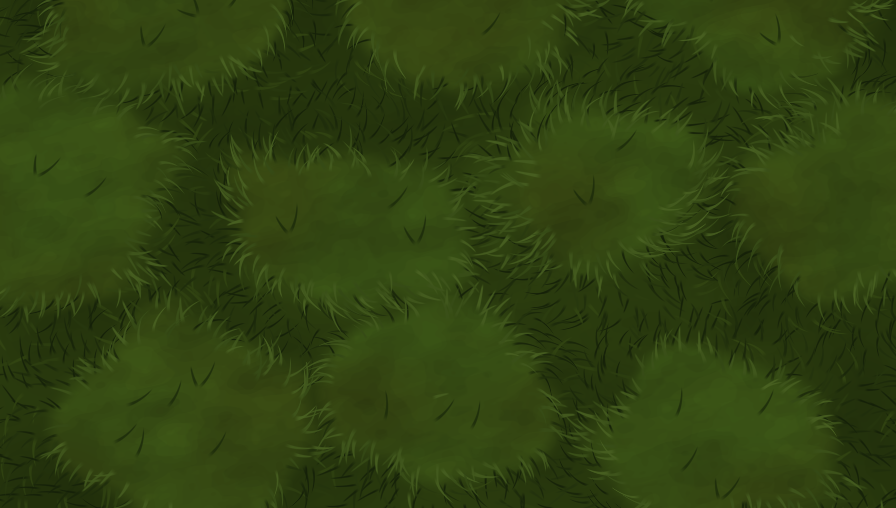
This texture is drawn by a Shadertoy shader. Its source:

```glsl
// Dark green grass mounds fringed with curved blades, seen from above.

float hash(vec2 p) {
    return fract(sin(dot(p, vec2(127.1, 311.7))) * 43758.5);
}

vec2 hash2(vec2 p) {
    return vec2(hash(p), hash(p + 37.3));
}

float noise(vec2 p) {
    vec2 i = floor(p), f = fract(p);
    f = f * f * (3.0 - 2.0 * f);
    return mix(mix(hash(i), hash(i + vec2(1, 0)), f.x),
               mix(hash(i + vec2(0, 1)), hash(i + vec2(1, 1)), f.x), f.y);
}

// Nearest mound: x is the signed distance to its rim, yz points outward.
vec3 mound(vec2 p) {
    vec2 size = vec2(0.56, 0.42);
    float row = floor(p.y / size.y + 0.35);
    vec3 best = vec3(9.0, 0.0, 1.0);
    for (int j = -1; j <= 1; j++) {
        float y = row + float(j);
        float shift = 0.5 * mod(y, 2.0) + 0.1;
        float column = floor(p.x / size.x - shift);
        for (int i = -1; i <= 1; i++) {
            vec2 cell = vec2(column + float(i), y);
            vec2 center = cell + vec2(shift + 0.5, 0.15) + 0.28 * (hash2(cell) - 0.5);
            vec2 away = (p - center * size) * vec2(0.82, 1.08);
            float d = length(away) - mix(0.18, 0.235, hash(cell + 9.1));
            if (d < best.x) best = vec3(d, normalize(away + 1e-4));
        }
    }
    best.x += 0.11 * (noise(p * 7.0) - 0.5) + 0.02 * (noise(p * 23.0) - 0.5);
    return best;
}

// Coverage of a tapered blade that curves sideways from its root.
float blade(vec2 p, vec2 root, vec2 dir, float len, float bend, float width) {
    vec2 q = p - root;
    float t = dot(q, dir) / len;
    float side = dot(q, vec2(-dir.y, dir.x)) - bend * t * t * len;
    float soft = max(0.0015, 0.8 / iResolution.y);
    float body = 1.0 - smoothstep(-soft, soft, abs(side) - width * (1.0 - 0.7 * t));
    return body * smoothstep(0.0, 0.3, t) * (1.0 - smoothstep(0.8, 1.0, t));
}

// One scattered layer of blades: dark in the hollows, pale along the rims.
vec3 fringe(vec3 col, vec2 p, float seed, bool pale) {
    float size = 0.040;
    vec2 home = floor(p / size + seed * 0.37);
    for (int k = 0; k < 9; k++) {
        vec2 cell = home + vec2(k % 3, k / 3) - 1.0;
        vec2 id = cell + seed * 17.0;
        vec2 mid = (cell + hash2(id) - seed * 0.37) * size;
        if (length(p - mid) > 0.045) continue;
        vec3 m = mound(mid);
        float r = hash(id + 5.7);
        float keep = pale ? smoothstep(-0.045, -0.02, m.x) * (1.0 - smoothstep(0.0, 0.025, m.x))
                          : smoothstep(-0.025, 0.01, m.x);
        if (hash(id + 2.9) > keep) continue;
        float angle = atan(m.z, m.y) + (r - 0.5) * (pale ? 0.8 : 1.6);
        vec2 dir = vec2(cos(angle), sin(angle));
        float len = mix(0.034, 0.062, hash(id + 8.3));
        float bend = 1.9 * (noise(mid * 6.0 + 3.0) - 0.5) + 0.5 * (r - 0.5);
        float width = pale ? mix(0.0026, 0.0046, r) : mix(0.0022, 0.0040, r);
        float cover = blade(p, mid - dir * len * 0.5, dir, len, bend, width);
        vec3 tint = pale ? mix(vec3(0.20, 0.28, 0.08), vec3(0.29, 0.385, 0.135), hash(id + 4.4))
                         : mix(vec3(0.075, 0.12, 0.03), vec3(0.20, 0.275, 0.07), r * r);
        col = mix(col, tint, cover * 0.9);
    }
    return col;
}

// Sparse dark sprigs of one or two blades on the mound tops.
vec3 sprigs(vec3 col, vec2 p) {
    vec2 home = floor(p / 0.10);
    for (int k = 0; k < 9; k++) {
        vec2 cell = home + vec2(k % 3, k / 3) - 1.0;
        vec2 root = (cell + hash2(cell + 61.0)) * 0.10;
        float r = hash(cell + 71.0);
        if (r > 0.4 || length(p - root) > 0.08 || mound(root).x > -0.07) continue;
        float lean = 0.8 + 1.5 * hash(cell + 83.0);
        float cover = blade(p, root, vec2(cos(lean - 0.6), sin(lean - 0.6)), 0.062, 0.35, 0.0034);
        if (r < 0.2)
            cover = max(cover, blade(p, root, vec2(cos(lean + 0.8), sin(lean + 0.8)), 0.046, -0.2, 0.0036));
        col = mix(col, vec3(0.11, 0.17, 0.04), cover * 0.85);
    }
    return col;
}

// Flat patches with crisp borders, like overlapping brush dabs.
float dabs(vec2 p) {
    float n = 4.0 * noise(p) + 1.2 * noise(p * 3.1);
    return (floor(n) + smoothstep(0.8, 1.0, fract(n))) / 5.0;
}

void mainImage(out vec4 fragColor, in vec2 fragCoord) {
    vec2 p = fragCoord / iResolution.y + vec2(3.1, 2.0);

    // Painted ground: broad hue drift with flat brush patches
    float d = mound(p).x;
    float drift = smoothstep(0.15, 0.85, noise(p * 5.0));
    vec2 slant = vec2(p.x + 0.4 * p.y, p.y - 0.3 * p.x);
    float dab = dabs(slant * vec2(10.0, 17.0));
    float smear = dabs(slant.yx * vec2(30.0, 17.0) + 7.0);
    vec3 top = mix(vec3(0.212, 0.268, 0.066), vec3(0.218, 0.318, 0.082), 0.7 * drift + 0.3 * smear);
    top *= 0.99 + 0.22 * (dab - 0.5) + 0.08 * (smear - 0.5);
    vec3 hollow = mix(vec3(0.125, 0.178, 0.042), vec3(0.18, 0.25, 0.06), 0.5 * drift + 0.4 * dab);
    vec3 col = mix(top, hollow, smoothstep(-0.04, 0.025, d));

    // Blades, dark layers first
    col = sprigs(col, p);
    for (int i = 0; i < 3; i++) col = fringe(col, p, float(i) + 1.0, false);
    for (int i = 0; i < 3; i++) col = fringe(col, p, float(i) + 6.0, true);

    fragColor = vec4(col, 1.0);
}
```
